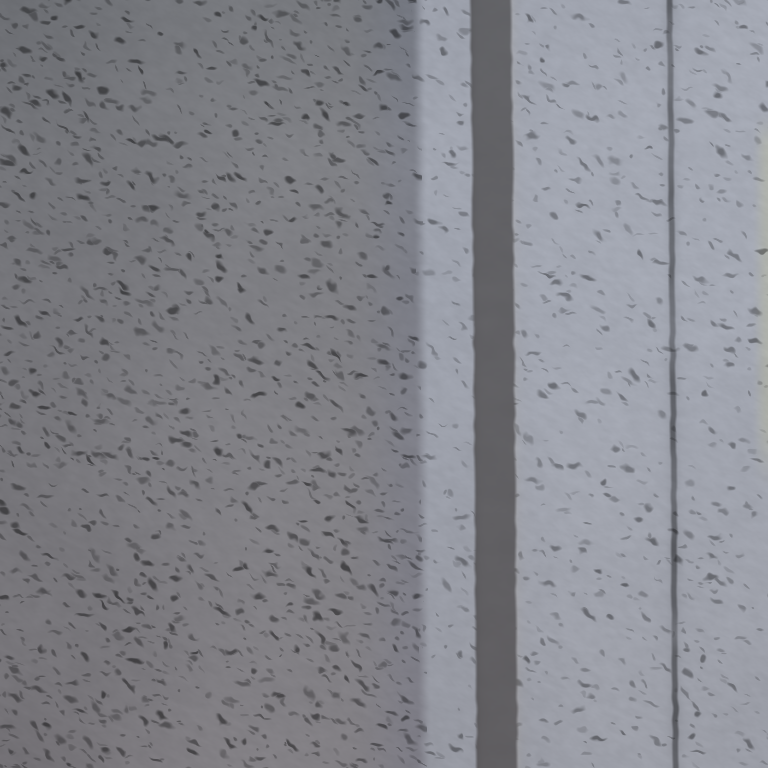
Write a Shadertoy shader that draws this texture.

```glsl
// Speckled stone wall: a shaded panel on the left, a lit panel on the right,
// a wide dark groove and a thin seam, all leaning slightly. The flecks are
// slanted ellipses jittered in grid cells, clumped and roughened by noise.

#define LEAN 0.008
#define SHADE_EDGE 0.553
#define GROOVE_LEFT 0.621
#define GROOVE_RIGHT 0.674
#define SEAM_X 0.880
#define FLECK_CELL 0.024
#define FLECK_SLANT -0.45
#define FLECK_DARK 0.47
#define GRAIN 0.035

float hash(vec2 p) {
    vec3 q = fract(vec3(p.xyx) * 0.1031);
    q += dot(q, q.yzx + 33.33);
    return fract((q.x + q.y) * q.z);
}

float noise(vec2 p) {
    vec2 i = floor(p), f = fract(p);
    f = f * f * (3.0 - 2.0 * f);
    return mix(mix(hash(i), hash(i + vec2(1, 0)), f.x),
               mix(hash(i + vec2(0, 1)), hash(i + vec2(1, 1)), f.x), f.y);
}

float fbm(vec2 p) {
    float sum = 0.0, amp = 0.5;
    for (int i = 0; i < 4; i++) {
        sum += amp * noise(p);
        p = p * 2.03 + 17.1;
        amp *= 0.5;
    }
    return sum;
}

vec2 rotate(vec2 p, float a) {
    float c = cos(a), s = sin(a);
    return vec2(c * p.x + s * p.y, c * p.y - s * p.x);
}

// Darkness of one layer of flecks; density is the chance that a cell is filled.
float flecks(vec2 p, float cell, float density, float seed) {
    vec2 home = floor(p / cell);
    float dark = 0.0;
    for (int y = -1; y <= 1; y++)
    for (int x = -1; x <= 1; x++) {
        vec2 id = home + vec2(x, y);
        vec2 key = id + seed;
        vec2 jitter = vec2(hash(key + 11.3), hash(key + 47.9));
        vec2 center = (id + jitter) * cell;
        float clump = 0.45 + 1.1 * noise(center * 11.0 + seed);
        float present = step(hash(key + 83.1), density * clump);
        float angle = FLECK_SLANT + 1.1 * (hash(key + 5.7) - 0.5);
        float size = hash(key + 29.5);
        vec2 radius = cell * vec2(mix(0.17, 0.42, size), mix(0.08, 0.17, hash(key + 61.7)));
        vec2 q = rotate(p - center, angle) / radius;
        float shape = 1.0 - smoothstep(0.45, 1.45, length(q));
        dark = max(dark, present * shape * mix(0.4, 1.0, hash(key + 71.3)));
    }
    return dark;
}

void mainImage(out vec4 fragColor, in vec2 fragCoord) {
    vec2 uv = fragCoord / iResolution.xy;
    float px = 1.0 / iResolution.x;
    float x = uv.x + LEAN * uv.y;
    float wobble = 0.0022 * (noise(uv * vec2(3.0, 65.0)) - 0.5);

    // Broad light on both panels
    float cloud = fbm(uv * 5.0) - 0.47;
    vec3 shaded = mix(vec3(0.485, 0.475, 0.493), vec3(0.475, 0.483, 0.502), uv.y);
    shaded += 0.045 * smoothstep(0.0, 0.35, uv.x) - 0.025;
    shaded += vec3(-0.012, -0.006, 0.012) * smoothstep(0.45, 0.55, x);
    shaded -= 0.02 * smoothstep(0.8, 1.0, uv.y);
    vec3 lit = mix(vec3(0.612, 0.622, 0.658), vec3(0.638, 0.655, 0.698), smoothstep(0.0, 0.7, uv.y));
    lit -= 0.018 * smoothstep(0.75, 0.62, x);
    float sun = smoothstep(SHADE_EDGE - 0.010, SHADE_EDGE + 0.010, x + wobble);
    vec3 col = mix(shaded, lit, sun) + 0.04 * cloud;

    // Faint warm rim at the right side
    float rim = smoothstep(0.978, 1.0, uv.x) * smoothstep(0.35, 0.46, uv.y) * smoothstep(0.86, 0.80, uv.y);
    col += vec3(0.04, 0.035, -0.03) * rim;

    // Slanted grain and two sizes of fleck
    vec2 tilted = rotate(uv, FLECK_SLANT);
    col *= 1.0 + GRAIN * 2.0 * (fbm(tilted * vec2(75.0, 150.0)) - 0.47);
    vec2 rough = uv + 0.0055 * (vec2(noise(uv * 130.0), noise(uv * 130.0 + 57.0)) - 0.5);
    float large = flecks(rough, FLECK_CELL, mix(0.62, 0.27, sun), 3.0);
    float small = flecks(rough, FLECK_CELL * 0.62, mix(0.50, 0.28, sun), 131.0);
    float dark = max(large, 0.62 * small);
    col *= 1.0 - FLECK_DARK * mix(1.0, 0.8, sun) * dark;

    // Thin seam with a soft shadow
    float seamDist = abs(x - SEAM_X + wobble);
    float seam = 1.0 - smoothstep(0.0015, 0.0045 + px, seamDist);
    float halo = exp(-seamDist * seamDist / 0.00008);
    float fade = 0.75 + 0.4 * noise(vec2(4.0, uv.y * 28.0));
    col *= 1.0 - fade * (0.34 * seam + 0.06 * halo);

    // Wide groove, darker along its left lip, warm along its right lip
    float lip = x - GROOVE_RIGHT;
    col += vec3(0.015, 0.006, -0.012) * exp(-abs(lip) / 0.006);
    float soft = 0.0016 + px;
    float groove = smoothstep(-soft, soft, x - GROOVE_LEFT + wobble)
                 * smoothstep(soft, -soft, lip + wobble);
    vec3 inside = mix(vec3(0.375, 0.368, 0.380), vec3(0.385, 0.387, 0.402), uv.y);
    inside *= 1.0 - 0.08 * exp(-abs(x - GROOVE_LEFT) / 0.004);
    inside += 0.02 * (fbm(uv * vec2(30.0, 45.0)) - 0.47);
    col = mix(col, inside, groove);

    fragColor = vec4(clamp(col, 0.0, 1.0), 1.0);
}
```
